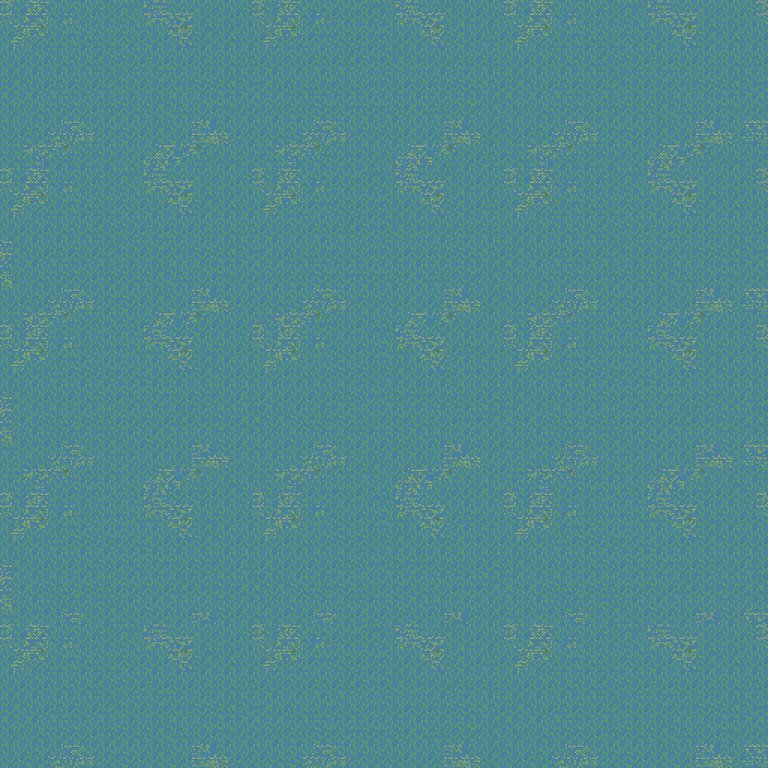
A WebGL 2 fragment shader for this pattern:

```glsl
#version 300 es
precision highp float;
// A woven field of tiny green flecks on blue, laid on a 64 x 64 cell grid,
// each cell built of 8 x 8 dots. Pairs of broken yellow clusters recur every
// 21 columns and 14 rows; a few dropped rows make the spacing uneven.

#define CELLS 64.0
#define DOTS 8.0
#define REPEAT vec2(21.0, 14.0)
#define VARIATION 0.14
#define ARC_DENSITY 0.68
#define SCATTER_DENSITY 0.30
#define BLUE vec3(0.288, 0.508, 0.612)
#define GREEN vec3(0.378, 0.615, 0.375)
#define YELLOW vec3(0.580, 0.660, 0.390)
#define OLIVE vec3(0.370, 0.480, 0.200)

uniform vec2 u_resolution;
out vec4 fragColor;

// Column spans of the left (xy) and right (zw) cluster, row by row downwards.
const vec4 SPANS[8] = vec4[8](
  vec4(5, 6, 16, 17), vec4(4, 7, 16, 18),
  vec4(2, 5, 13, 16), vec4(3, 3, 12, 14),
  vec4(2, 3, 12, 13), vec4(2, 3, 12, 15),
  vec4(1, 3, 14, 15), vec4(1, 1, 15, 15));

float hash(vec2 p) {
  vec3 q = fract(p.xyx * vec3(0.1031, 0.1030, 0.0973));
  q += dot(q, q.yzx + 33.33);
  return fract((q.x + q.y) * q.z);
}

bool inside(float x, vec2 span) {
  return x >= span.x && x <= span.y;
}

// Row inside the repeat, counting the dropped rows.
float patternRow(float row) {
  float shifted = row + 4.0 + step(27.0, row) + 3.0 * step(52.0, row);
  return mod(shifted, REPEAT.y);
}

// 0 = plain, 1 = yellow cluster, 2 = cluster cell with a dark knot.
float clusterKind(vec2 cell, vec2 local) {
  float col = local.x;
  float row = local.y;
  float kind = 0.0;
  if (row < 8.0) {
    vec4 span = SPANS[int(row)];
    if (inside(col, span.xy) || inside(col, span.zw)) kind = 1.0;
    bool knotRow = row == 2.0 || row == 6.0;
    if (knotRow && (col == span.y || col == span.w)) kind = 2.0;
  }
  // Loose cells beside the left cluster, then fragments at the side edges.
  if ((row == 4.0 || row == 5.0) && col == 0.0) kind = 1.0;
  if (row == 5.0 && col == 5.0) kind = 1.0;
  if (cell.x == 0.0 && row >= 10.0 && inside(cell.y, vec2(16.0, 51.0))) kind = 1.0;
  if (cell.x >= CELLS - 2.0 && row < 2.0) kind = 1.0;
  return kind;
}

// Green weave: a leaning stroke and a loose dot in every 4 x 4 block.
// Strokes alternate in lean and height; odd blocks of a repeat are flipped.
bool greenDot(vec2 q, vec2 block, vec2 id) {
  float flipLean = step(hash(id + 71.0), VARIATION);
  float flipTop = step(hash(id + 29.0), VARIATION);
  float lean = mod(block.x + block.y + flipLean, 2.0);
  float top = mod(block.x + flipTop, 2.0);
  float rise = q.y - top;
  float bend = floor(0.5 * (rise + block.y));
  float strokeX = mix(1.0 - bend, bend, lean) + block.y * (1.0 - block.x);
  bool stroke = inside(rise, vec2(0.0, 2.0)) && q.x == strokeX;
  bool loose = q.x == 3.0 && q.y == mod(3.0 * block.x + block.y + flipTop, 4.0);
  return stroke || loose;
}

// Yellow cluster: a broken row of shallow arcs above scattered dots.
bool yellowDot(vec2 p, vec2 seed) {
  float chance = hash(seed * DOTS + p + 5.0);
  float arc = min(abs(mod(p.x + floor(4.0 * hash(seed)), 4.0) - 2.0), 1.0);
  if (p.y == arc || p.y == arc + 2.0 && chance < 0.2) return chance < ARC_DENSITY;
  return p.y > 2.0 && mod(p.x + p.y, 2.0) == 0.0 && chance < SCATTER_DENSITY;
}

vec3 patternColor(vec2 uv) {
  vec2 grid = vec2(uv.x, 1.0 - uv.y) * CELLS;
  vec2 cell = floor(grid);
  vec2 dotPos = floor(fract(grid) * DOTS);
  vec2 local = vec2(mod(cell.x, REPEAT.x), patternRow(cell.y));
  float kind = clusterKind(cell, local);

  bool knot = inside(dotPos.x, vec2(3, 4)) && inside(dotPos.y, vec2(1, 2));
  if (kind > 1.5 && knot) return OLIVE;
  if (kind > 0.5 && yellowDot(dotPos, local + 2.0)) return YELLOW;

  // Shared weave, thinned a little under the clusters.
  vec2 block = floor(dotPos / 4.0);
  vec2 id = local * 2.0 + block;
  bool green = greenDot(mod(dotPos, 4.0), block, id);
  if (kind > 0.5) green = green && dotPos.y > 2.0 && hash(id + 91.0) < 0.6;
  return green ? GREEN : BLUE;
}

void main() {
  // Four samples per pixel soften the dot edges at any size.
  vec3 color = vec3(0.0);
  for (int i = 0; i < 4; i++) {
    vec2 offset = vec2(i & 1, i >> 1) * 0.5 - 0.25;
    color += 0.25 * patternColor((gl_FragCoord.xy + offset) / u_resolution);
  }
  fragColor = vec4(color, 1.0);
}
```
